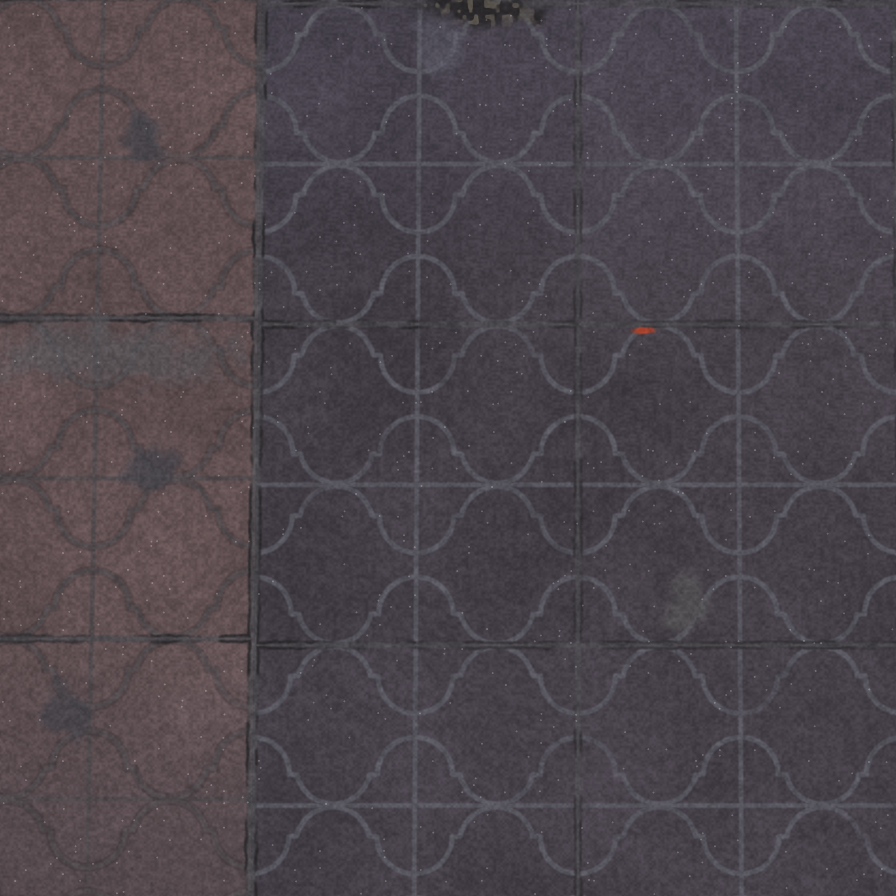
A Shadertoy shader for this texture:

```glsl
// Worn paving tiles with a raised ogee lattice: one red column beside purple-grey ones.
#define TILE_HEIGHT 0.358
#define TILE_WIDTH_BOTTOM 0.3655
#define TILE_WIDTH_TOP 0.353
#define JOINT_CROSSING vec2(0.645, 0.638)
#define RIB_HALF 0.0026
#define JOINT_HALF 0.0034
#define PURPLE vec3(0.268, 0.246, 0.279)
#define RED vec3(0.372, 0.306, 0.312)
#define RIB_GREY vec3(0.350, 0.348, 0.380)
#define RIB_RED vec3(0.310, 0.288, 0.300)
#define DIRT vec3(0.165, 0.155, 0.165)
#define GRAIN 0.085

float hash(vec2 p) {
    return fract(sin(dot(p, vec2(127.1, 311.7))) * 43758.5);
}

float noise(vec2 p) {
    vec2 i = floor(p), f = fract(p);
    f = f * f * (3.0 - 2.0 * f);
    return mix(mix(hash(i), hash(i + vec2(1, 0)), f.x),
               mix(hash(i + vec2(0, 1)), hash(i + vec2(1, 1)), f.x), f.y);
}

float fbm(vec2 p) {
    float sum = 0.0, amp = 0.5;
    for (int i = 0; i < 4; i++) {
        sum += amp * noise(p);
        p = p * 2.03 + 17.3;
        amp *= 0.5;
    }
    return sum / 0.9375;
}

float segment(vec2 p, vec2 a, vec2 b) {
    vec2 d = b - a;
    return length(p - a - d * clamp(dot(p - a, d) / dot(d, d), 0.0, 1.0));
}

// Distance to the ogee in a folded quarter cell: round crown, small step, hollow foot
float ogee(vec2 q) {
    vec2 shoulder = vec2(0.23, 0.195), corner = vec2(0.278, 0.19), heel = vec2(0.287, 0.155);
    float d = min(segment(q, shoulder, corner), segment(q, corner, heel));
    if (q.y > shoulder.y) d = min(d, abs(length(q - vec2(0.0, 0.195)) - 0.23));
    if (q.y < heel.y) d = min(d, abs(length(q - vec2(0.5, 0.235)) - 0.225));
    return d;
}

// Soft stain with a ragged rim
float blot(vec2 p, vec2 centre, vec2 radius) {
    return smoothstep(1.1, 0.4, length((p - centre) / radius) + 1.3 * (fbm(p * 45.0) - 0.5));
}

// Anti-aliased band around a line
float band(float d, float halfWidth) {
    float soft = 0.0008 + 0.7 / iResolution.y;
    return smoothstep(halfWidth + soft, halfWidth - soft, d);
}

void mainImage(out vec4 fragColor, in vec2 fragCoord) {
    vec2 p = fragCoord / iResolution.y;

    // Tile grid, widening slightly towards the bottom
    vec2 size = vec2(mix(TILE_WIDTH_BOTTOM, TILE_WIDTH_TOP, p.y), TILE_HEIGHT);
    vec2 t = (p - JOINT_CROSSING) / size;
    float red = step(t.x, -1.0);
    t.y -= 0.02 * red;
    vec2 id = floor(t);

    // Clay body: tone per tile, cloudy wear
    float cloud = fbm(p * 9.0), rough = fbm(p * 75.0);
    vec3 color = mix(PURPLE, RED, red);
    color *= 0.97 + 0.07 * hash(id + 4.0) + 0.24 * (cloud - 0.5) + 0.12 * (rough - 0.5);
    color = mix(color, vec3(0.29, 0.265, 0.29), red * 0.5 * smoothstep(0.4, 0.0, p.y));
    color += vec3(0.015, 0.018, 0.027) * (1.0 - red) * smoothstep(0.6, 1.0, p.y);

    // Ribs: ogees and the cross through each tile, two cells per tile
    vec2 cell = t * 2.0;
    vec2 q = abs(cell - round(cell));
    vec2 crossLine = abs(fract(t) - 0.5) * size;
    float rib = max(band(ogee(q) * size.y * 0.5, RIB_HALF * 1.1),
                    band(min(crossLine.x, crossLine.y), RIB_HALF));
    float wear = smoothstep(0.2, 0.55, fbm(p * 14.0 + 5.0) + 0.08);
    vec3 ribColor = mix(RIB_GREY, RIB_RED, red) * (0.9 + 0.2 * rough);
    color = mix(color, ribColor, rib * mix(0.4, 0.88, wear));

    // Shaded flank beside the ribs of the red tiles
    float flank = band(abs(ogee(q) * size.y * 0.5 - 0.004), 0.0012);
    color *= 1.0 - 0.12 * red * flank;

    // Joints: gritty filling with broken dark edges, wider beside the red column
    vec2 joint = abs(t - round(t)) * size + (rough - 0.5) * 0.004;
    float columnEdge = 1.0 - step(0.5, abs(t.x + 1.0));
    joint.x -= 0.002 * columnEdge;
    float gap = min(joint.x, joint.y);
    float crack = band(abs(gap - JOINT_HALF), 0.0016) * smoothstep(0.35, 0.6, fbm(p * 30.0 + 9.0));
    color = mix(color, vec3(0.295, 0.29, 0.305) * (0.75 + 0.5 * rough), 0.8 * band(gap, JOINT_HALF));
    color = mix(color, DIRT, crack * mix(0.6, 0.9, columnEdge));

    // Stains, pale scuff and dirt lodged in the top joint
    float stain = max(blot(p, vec2(0.163, 0.843), vec2(0.030, 0.035)),
                      blot(p, vec2(0.170, 0.475), vec2(0.035, 0.030)));
    stain = max(stain, blot(p, vec2(0.073, 0.205), vec2(0.032, 0.035)));
    color = mix(color, vec3(0.265, 0.26, 0.285), 0.8 * stain);
    color = mix(color, vec3(0.34, 0.335, 0.35), 0.65 * blot(p, vec2(0.13, 0.605), vec2(0.17, 0.045)));
    color = mix(color, vec3(0.335, 0.33, 0.335), 0.7 * blot(p, vec2(0.766, 0.325), vec2(0.033)));
    color = mix(color, vec3(0.37, 0.37, 0.42), 0.45 * blot(p, vec2(0.49, 0.95), vec2(0.03, 0.045)));
    vec3 debris = mix(DIRT, vec3(0.34, 0.32, 0.29), smoothstep(0.5, 0.75, noise(p * 160.0)));
    color = mix(color, debris, blot(p, vec2(0.543, 0.988), vec2(0.075, 0.024)));
    color = mix(color, vec3(0.62, 0.25, 0.17), blot(p, vec2(0.718, 0.631), vec2(0.016, 0.005)));

    // Sand grain and scattered pale specks
    color *= 1.0 + GRAIN * (noise(p * 420.0) + noise(p * 230.0) - 1.0) * 2.0;
    vec2 speckCell = floor(p * 150.0);
    vec2 speckPos = 0.3 + 0.4 * vec2(hash(speckCell + 3.1), hash(speckCell + 8.7));
    float speck = smoothstep(0.24, 0.08, length(fract(p * 150.0) - speckPos));
    color += 0.16 * speck * step(0.965, hash(speckCell));

    fragColor = vec4(color, 1.0);
}
```
